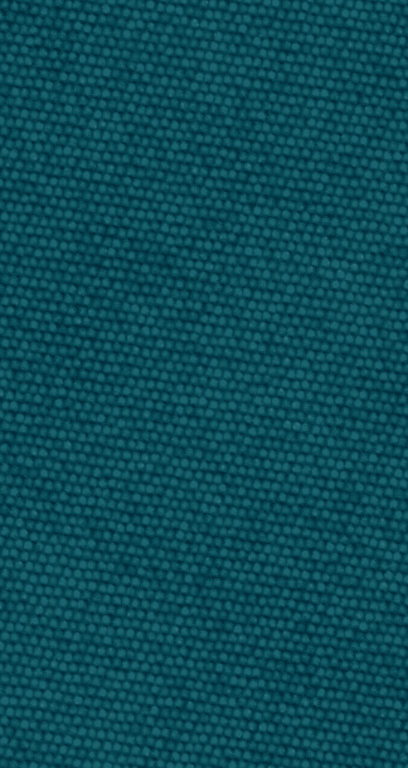
A WebGL 1 fragment shader for this texture:

```glsl
precision highp float;
// Teal woven cloth: small arched stitches in staggered rows that fall to the right.
// A neighbour search finds each lit stitch and the dark pit under it; cellular
// fibres, pale glints and layered sines vary the tone between stitches.

uniform vec2 u_resolution;

const vec2 STITCHES = vec2(42.0, 73.0);  // repeats across and down
const float ROW_DROP = 5.6;              // rows dropped from left to right
const vec3 GAP_COLOR = vec3(0.0, 0.175, 0.235);
const vec3 YARN_COLOR = vec3(0.02, 0.275, 0.325);
const vec3 CREST_COLOR = vec3(0.105, 0.39, 0.43);
const vec3 GLINT_COLOR = vec3(0.24, 0.48, 0.53);

float hash(vec2 p) {
  return fract(sin(dot(p, vec2(127.1, 311.7))) * 43758.5);
}

vec2 hash2(vec2 p) {
  return vec2(hash(p), hash(p + 57.3));
}

// Distance to the nearest scattered point, with that point's random value.
vec2 cellular(vec2 p) {
  vec2 cell = floor(p);
  vec2 nearest = vec2(9.0, 0.0);
  for (int j = -1; j <= 1; j++) {
    for (int i = -1; i <= 1; i++) {
      vec2 id = cell + vec2(float(i), float(j));
      float d = length(p - id - hash2(id));
      if (d < nearest.x) nearest = vec2(d, hash(id + 19.7));
    }
  }
  return nearest;
}

float softSpot(vec2 offset, float radius) {
  return 1.0 - smoothstep(0.08 * radius, radius, length(offset));
}

// Brightness of one stitch: a soft arch lit from above.
float stitch(vec2 offset, float tone) {
  vec2 arch = vec2(offset.x - 0.12 * offset.y, offset.y + 0.4 * offset.x * offset.x);
  float light = 0.92 + 0.5 * offset.y - 0.15 * offset.x;
  return softSpot(arch * vec2(0.98, 1.02), 0.76) * light * mix(0.76, 1.16, tone);
}

// Brightest stitch (x) and deepest pit (y); odd rows shift by half a repeat.
vec2 weave(vec2 p) {
  float row = floor(p.y);
  vec2 relief = vec2(0.0);
  for (int j = -1; j <= 1; j++) {
    float y = row + float(j);
    float shift = 0.5 * mod(y, 2.0);
    float column = floor(p.x - shift);
    for (int i = -1; i <= 1; i++) {
      vec2 id = vec2(column + float(i), y);
      vec2 jitter = 0.2 * (hash2(id) - 0.5);
      vec2 offset = p - id - vec2(0.5 + shift, 0.5) - jitter;
      float pit = softSpot((offset - vec2(-0.12, -0.46)) * vec2(0.85, 1.3), 0.36);
      float depth = mix(0.5, 1.0, hash(id + 3.3));
      relief = max(relief, vec2(stitch(offset, hash(id + 7.1)), pit * depth));
    }
  }
  return relief;
}

// Broad uneven tone across the cloth.
float mottling(vec2 p) {
  float wide = sin(p.x * 5.1 + 1.7 * sin(p.y * 4.3)) * sin(p.y * 6.7 + 0.8);
  float fine = sin(p.x * 17.0 + p.y * 9.0) * sin(p.y * 23.0 - p.x * 7.0);
  return 0.6 * wide + 0.4 * fine;
}

vec3 clothColor(float tone) {
  vec3 lower = mix(GAP_COLOR, YARN_COLOR, smoothstep(0.0, 0.5, tone));
  return mix(lower, CREST_COLOR, smoothstep(0.4, 1.0, tone));
}

void main() {
  vec2 uv = gl_FragCoord.xy / u_resolution;
  vec2 thread = uv * STITCHES + vec2(0.0, ROW_DROP * uv.x);

  // Stitches, pits, fibre grain and slow variation
  vec2 relief = weave(thread);
  vec2 fibre = cellular(thread * vec2(2.4, 2.8));
  float tone = 0.17 + 0.82 * relief.x - 0.26 * relief.y;
  tone += 0.24 * (fibre.y - 0.5) + 0.06 * (0.5 - fibre.x);
  tone += 0.065 * mottling(uv);
  vec3 color = clothColor(clamp(tone, 0.0, 1.0));

  // Sparse pale glints on raised yarn
  vec2 speck = cellular(thread * 1.4 + 31.0);
  float glint = smoothstep(0.9, 0.98, speck.y) * (1.0 - smoothstep(0.08, 0.36, speck.x));
  color = mix(color, GLINT_COLOR, 0.5 * glint * smoothstep(0.2, 0.7, relief.x));

  gl_FragColor = vec4(color, 1.0);
}
```
